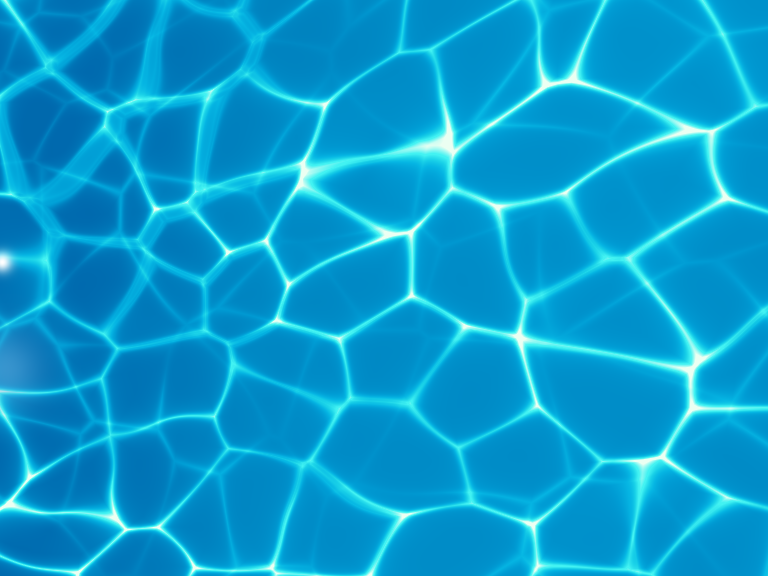
A Shadertoy shader for this texture:

```glsl
const vec3 NAVY = vec3(0.00, 0.41, 0.68);
const vec3 DEEP = vec3(0.00, 0.50, 0.74);
const vec3 POOL = vec3(0.00, 0.61, 0.83);
const vec3 AZURE = vec3(0.02, 0.71, 0.89);
const vec3 CYAN = vec3(0.10, 0.82, 0.91);
const vec3 GLOW = vec3(0.26, 0.95, 0.95);
const vec3 SPARK = vec3(0.92, 1.00, 0.95);
const vec3 HAZE = vec3(0.36, 0.68, 0.88);

vec2 hash2(vec2 p) {
    vec3 q = fract(p.xyx * vec3(0.1031, 0.1030, 0.0973));
    q += dot(q, q.yzx + 33.33);
    return fract((q.xx + q.yz) * q.zy);
}

mat2 rotate(float a) {
    return mat2(cos(a), sin(a), -sin(a), cos(a));
}

// Layered sines, each octave bent by the previous ones
vec2 ripple(vec2 p, float phase) {
    vec2 sum = vec2(0.0);
    float amp = 1.0;
    for (int i = 0; i < 4; i++) {
        p = rotate(0.9) * p * 1.6;
        sum += amp * sin(p.yx + sum + phase + vec2(0.0, 1.9));
        amp *= 0.53;
    }
    return sum;
}

// Cellular noise: gap to second cell, gap to third cell, cell id
vec3 cells(vec2 p) {
    vec2 base = floor(p);
    vec3 nearest = vec3(9.0);
    float id = 0.0;
    for (int y = -2; y <= 2; y++) {
        for (int x = -2; x <= 2; x++) {
            vec2 cell = base + vec2(x, y);
            vec2 seed = hash2(cell + 40.0);
            float d = length(cell + 0.08 + 0.84 * seed - p);
            if (d < nearest.x) {
                nearest = vec3(d, nearest.xy);
                id = seed.x + 3.0 * seed.y;
            } else if (d < nearest.y) {
                nearest = vec3(nearest.x, d, nearest.y);
            } else {
                nearest.z = min(nearest.z, d);
            }
        }
    }
    return vec3(nearest.yz - nearest.x, id);
}

// Bright thread with a soft halo, flaring where threads meet
float thread(vec3 c, float core, float halo) {
    float width = 0.045 + 0.045 * exp(-c.y / 0.15);
    return core * exp(-pow(c.x / width, 1.4)) + halo * exp(-c.x / 0.17);
}

vec3 waterColor(float light, vec3 shade) {
    vec3 col = mix(shade, POOL, clamp(light / 0.25, 0.0, 1.0));
    col = mix(col, AZURE, clamp((light - 0.25) / 0.20, 0.0, 1.0));
    col = mix(col, CYAN, clamp((light - 0.45) / 0.20, 0.0, 1.0));
    col = mix(col, GLOW, clamp((light - 0.65) / 0.25, 0.0, 1.0));
    return mix(col, SPARK, clamp((light - 0.95) / 0.45, 0.0, 1.0));
}

float spot(vec2 p, vec2 center, float radius) {
    vec2 d = (p - center) / radius;
    return exp(-dot(d, d));
}

void mainImage(out vec4 fragColor, in vec2 fragCoord) {
    vec2 p = fragCoord / iResolution.y;
    float right = smoothstep(0.0, 0.9, fragCoord.x / iResolution.x);

    // Denser, flatter cells on the left
    vec2 q = vec2(7.0 * p.x - 1.2 * p.x * p.x, p.y * mix(7.6, 5.6, right));
    q = rotate(-0.35) * q;
    vec2 wave = ripple(q * 0.8, 0.7);
    vec2 drift = ripple(q * 0.45, 4.1);
    vec2 bent = q + 0.12 * wave;

    // Two shifted copies of one web, plus a faint finer web
    float fold = mix(0.13, 0.035, right) * smoothstep(-0.6, 1.2, drift.x);
    vec3 web = cells(bent);
    vec3 shifted = cells(bent + fold * drift.yx);
    vec3 faint = cells(rotate(0.8) * q * 0.85 + 0.2 * drift + 7.3);

    float strength = 0.68 + 0.32 * sin(2.0 * wave.x + drift.y);
    float light = mix(0.01, 0.11, right) + 0.025 * drift.y;
    light += strength * thread(web, 0.62, 0.22);
    light += thread(shifted, 0.24, 0.06);
    light += (0.6 - 0.4 * sin(3.0 * drift.x)) * thread(faint, 0.20, 0.12);

    // Folded sheets of light between the two copies
    float inside = step(0.001, abs(web.z - shifted.z));
    light += 0.24 * inside * smoothstep(0.0, 0.07, min(web.x, shifted.x));

    // Sparks at the junctions
    light += 0.75 * strength * exp(-(web.x + web.y) / 0.09);

    vec3 col = waterColor(light, mix(NAVY, DEEP, smoothstep(0.0, 0.35, right)));

    // Sun glare at the left rim
    col = mix(col, HAZE, 0.6 * spot(p, vec2(0.01, 0.36), 0.06));
    col = mix(col, vec3(1.0), spot(p, vec2(0.004, 0.545), 0.017));
    fragColor = vec4(col, 1.0);
}
```
